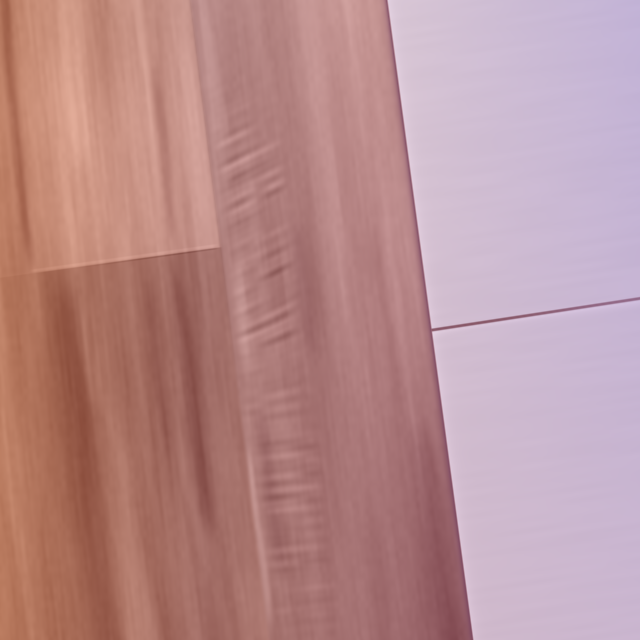
A Shadertoy shader for this texture:

```glsl
float hash(vec2 p) {
    vec3 q = fract(p.xyx * vec3(0.1031, 0.1030, 0.0973));
    q += dot(q, q.yzx + 33.33);
    return fract((q.x + q.y) * q.z);
}

float noise(vec2 p) {
    vec2 i = floor(p), f = fract(p);
    f = f * f * (3.0 - 2.0 * f);
    float low = mix(hash(i), hash(i + vec2(1, 0)), f.x);
    float high = mix(hash(i + vec2(0, 1)), hash(i + vec2(1, 1)), f.x);
    return mix(low, high, f.y);
}

// Signed grain noise, stretched along the planks
float grain(vec2 g) {
    float sum = 0.0, weight = 0.42;
    vec2 scale = vec2(24.0, 1.6);
    for (int i = 0; i < 4; i++) {
        sum += weight * (noise(g * scale + float(i) * 17.0 + 40.0) - 0.5);
        scale *= vec2(2.0, 2.1);
        weight *= 0.72;
    }
    return sum;
}

// Soft streak along the grain between two heights
float streak(vec2 g, float center, float width, float bottom, float top) {
    float d = (g.x - center + 0.006 * (noise(vec2(g.y * 9.0, center * 50.0)) - 0.5)) / width;
    float ends = smoothstep(bottom - 0.04, bottom + 0.04, g.y)
               * (1.0 - smoothstep(top - 0.04, top + 0.04, g.y));
    return exp(-d * d) * ends;
}

float band(float x, float low, float high, float soft) {
    return smoothstep(low - soft, low + soft, x) * (1.0 - smoothstep(high - soft, high + soft, x));
}

float line(float d, float width, float aa) {
    return 1.0 - smoothstep(width - aa, width + aa, abs(d));
}

vec3 bilinear(vec3 bl, vec3 br, vec3 tl, vec3 tr, vec2 t) {
    t = clamp(t, 0.0, 1.0);
    return mix(mix(bl, br, t.x), mix(tl, tr, t.x), t.y);
}

vec3 woodColor(vec2 uv, float aa) {
    // Grain space: x is the position across the planks at mid height
    vec2 g = vec2(uv.x + (0.1 + 0.05 * uv.x) * (uv.y - 0.5), uv.y);
    float plankSeam = uv.x - (0.42 - 0.123 * uv.y);
    float buttJoint = uv.y - (0.566 + 0.138 * uv.x);
    float below = 1.0 - smoothstep(-aa, aa, buttJoint);

    // Broad plank tones
    vec3 left = bilinear(vec3(0.70, 0.45, 0.34), vec3(0.64, 0.43, 0.40),
                         vec3(0.73, 0.49, 0.39), vec3(0.78, 0.59, 0.56),
                         vec2(uv.x / 0.32, uv.y));
    left += 0.05 * (1.0 - below) * band(uv.y, 0.56, 0.9, 0.12);
    float darkPlank = below * smoothstep(0.055, 0.085, g.x);
    left -= vec3(0.085, 0.088, 0.083) * darkPlank * smoothstep(-0.1, 0.6, uv.y);
    vec3 right = bilinear(vec3(0.63, 0.43, 0.41), vec3(0.60, 0.39, 0.42),
                          vec3(0.72, 0.54, 0.53), vec3(0.75, 0.56, 0.55),
                          vec2((g.x - 0.35) / 0.32, uv.y));
    right += 0.035 * band(g.x, 0.53, 0.65, 0.035) * smoothstep(0.1, 0.7, uv.y);
    vec3 col = mix(left, right, smoothstep(-0.004, 0.004, plankSeam));

    // Fine grain
    float contrast = mix(0.20, 0.14, smoothstep(0.25, 0.45, g.x));
    col += contrast * grain(g) * vec3(0.9, 1.0, 1.0);
    col += 0.018 * (noise(uv * vec2(150.0, 90.0)) - 0.5);

    // Dark streaks
    float dark = 0.9 * streak(g, 0.056, 0.009, 0.60, 1.1);
    dark += 0.65 * streak(g, 0.108, 0.022, -0.1, 0.55);
    dark += 0.6 * streak(g, 0.286, 0.014, 0.18, 0.57);
    dark += 0.5 * streak(g, 0.238, 0.011, 0.30, 0.55);
    dark += 0.55 * streak(g, 0.286, 0.009, 0.64, 0.88);
    dark += 0.5 * streak(g, 0.482, 0.013, 0.46, 0.64);
    dark += 0.6 * streak(g, 0.391, 0.012, 0.12, 0.35);
    dark += 0.4 * streak(g, 0.635, 0.022, -0.1, 0.32);
    col -= dark * vec3(0.115, 0.125, 0.115);

    // Pale streaks
    float pale = 0.8 * streak(g, 0.380, 0.011, 0.43, 0.58);
    pale += 0.9 * streak(g, 0.365, 0.006, 0.03, 0.29);
    pale += 0.6 * streak(g, 0.130, 0.006, 0.38, 0.53);
    pale += 0.6 * streak(g, 0.155, 0.016, 0.75, 1.1);
    col += pale * vec3(0.09, 0.10, 0.10);

    // Oblique scratches across the worn strip
    float worn = band(g.x, 0.375, 0.465, 0.02) * band(uv.y, 0.08, 0.82, 0.1);
    float slant = mix(0.1, 0.5, smoothstep(0.3, 0.55, uv.y));
    vec2 across = vec2(uv.x * 16.0, (uv.y - slant * (uv.x - 0.42)) * 95.0);
    float ripple = noise(across) - noise(across + vec2(0.0, 0.8));
    col += 0.10 * worn * ripple * (0.4 + noise(uv * 14.0));

    // Plank joints
    col -= 0.055 * exp(-abs(plankSeam) / 0.004) * smoothstep(0.3, 0.75, uv.y);
    float jointSpan = band(uv.x, 0.05, 0.338, 0.006);
    col -= 0.08 * jointSpan * line(buttJoint + 0.001, 0.0012, aa) * smoothstep(0.1, 0.25, uv.x);
    col += 0.035 * jointSpan * line(buttJoint - 0.004, 0.002, aa);
    return col;
}

vec3 tileColor(vec2 uv, float edge, float aa) {
    vec3 col = bilinear(vec3(0.82, 0.73, 0.79), vec3(0.79, 0.71, 0.81),
                        vec3(0.84, 0.77, 0.83), vec3(0.76, 0.70, 0.84),
                        vec2((uv.x - 0.64) / 0.36, uv.y));
    float seam = uv.y - (0.484 + 0.152 * (uv.x - 0.673));
    col += 0.012 * (noise(vec2(uv.x * 12.0, seam * 110.0)) - 0.5);
    col += 0.05 * exp(-edge / 0.008);
    col += 0.04 * exp(-abs(seam + 0.005) / 0.004);
    vec3 seamColor = mix(vec3(0.50, 0.30, 0.36), vec3(0.55, 0.38, 0.50), smoothstep(0.75, 1.0, uv.x));
    return mix(col, seamColor, 0.9 * line(seam, 0.0022, aa));
}

void mainImage(out vec4 fragColor, in vec2 fragCoord) {
    vec2 uv = fragCoord / iResolution.xy;
    float aa = max(1.0 / iResolution.y, 0.0012);
    float edge = uv.x - (0.7396 - 0.134 * uv.y);

    vec3 wood = woodColor(uv, aa);
    wood = mix(wood, vec3(0.47, 0.27, 0.38), 0.75 * exp(-abs(edge + 0.002) / 0.004));
    vec3 tile = tileColor(uv, max(edge, 0.0), aa);
    vec3 col = mix(wood, tile, smoothstep(-aa, aa, edge));
    fragColor = vec4(clamp(col, 0.0, 1.0), 1.0);
}
```
